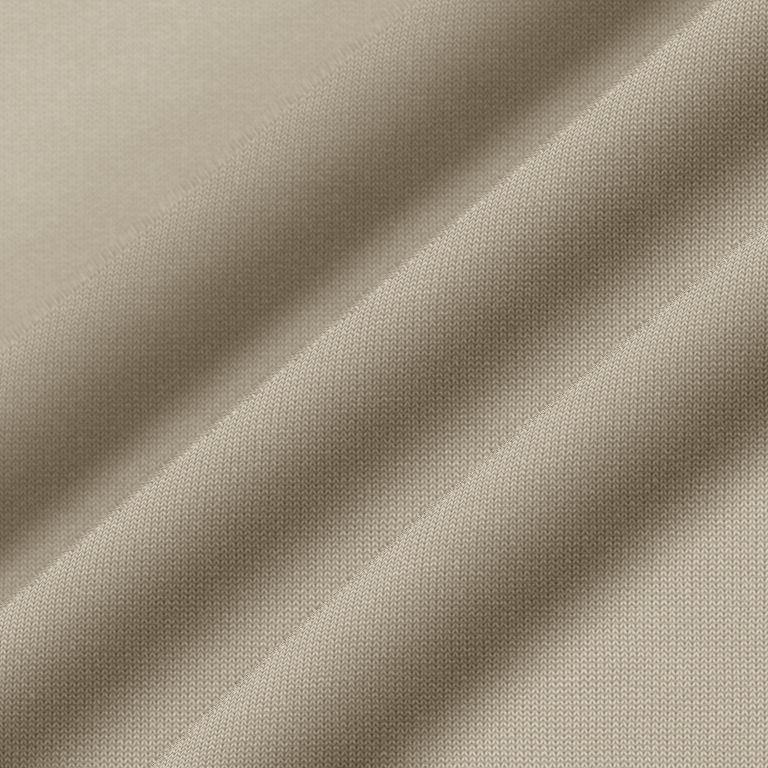
A three.js fragment shader for this texture:

```glsl
// Draws beige jersey knit draped in three soft diagonal folds.
varying vec2 vUv;

const float PI = 3.14159265;
const vec3 SHADOW = vec3(0.40, 0.35, 0.27);
const vec3 LIT = vec3(0.76, 0.72, 0.65);
const vec2 STITCHES = vec2(96.0, 132.0);

vec2 hash2(vec2 p) {
  vec2 q = vec2(dot(p, vec2(127.1, 311.7)), dot(p, vec2(269.5, 183.3)));
  return fract(sin(q) * 43758.5);
}

// Distance to the nearest scattered point
float cellular(vec2 p) {
  vec2 cell = floor(p);
  vec2 local = fract(p);
  float nearest = 2.0;
  for (int j = -1; j <= 1; j++) {
    for (int i = -1; i <= 1; i++) {
      vec2 offset = vec2(float(i), float(j));
      vec2 delta = offset + hash2(cell + offset) - local;
      nearest = min(nearest, dot(delta, delta));
    }
  }
  return sqrt(nearest);
}

float layeredSines(vec2 p) {
  float sum = 0.0;
  float weight = 0.5;
  for (int i = 0; i < 4; i++) {
    sum += weight * sin(p.x + 1.7 * sin(p.y)) * cos(p.y - 0.6 * p.x);
    p = mat2(1.5, 1.1, -1.1, 1.5) * p + 2.3;
    weight *= 0.55;
  }
  return sum;
}

// Depth below a gently bowed crest line
float creaseDepth(vec2 p, float base, float slope, float bow) {
  return base + slope * p.x + bow * sin(PI * p.x) - p.y;
}

// Light falling from crest to shadow, then rising into the valley
float foldShade(float depth, vec3 levels, vec2 shadowRange, vec2 valleyRange) {
  float shade = mix(levels.x, levels.y, smoothstep(shadowRange.x, shadowRange.y, depth));
  return mix(shade, levels.z, smoothstep(valleyRange.x, valleyRange.y, depth));
}

// Foreshortening of the knit as it rolls over a crest
vec2 crestBend(float depth, float amount) {
  return vec2(-0.65, 0.76) * amount * exp(-max(depth, 0.0) / 0.035);
}

// Interlocking V stitches with dark gaps between the legs
float knit(vec2 p, vec2 count) {
  vec2 q = p * count;
  float side = abs(fract(q.x) - 0.5);
  float legs = cos(2.0 * PI * (q.y - 1.5 * side));
  float ribs = -cos(4.0 * PI * q.x);
  float column = cos(2.0 * PI * q.x);
  float gaps = max(-legs, 0.0) * max(-ribs, 0.0);
  return 0.50 * legs + 0.30 * ribs + 0.18 * column + 0.14 * legs * ribs - 0.45 * gaps + 0.08;
}

void main() {
  vec2 p = vUv;

  // Crest lines, from upper left to lower right
  float depthA = creaseDepth(p, 0.544, 0.835, 0.006);
  float depthB = creaseDepth(p, 0.206, 0.85, 0.002);
  float depthC = creaseDepth(p, -0.19, 0.90, 0.022);
  float onA = smoothstep(-0.025, 0.025, depthA);
  float onB = smoothstep(-0.009, 0.007, depthB);
  float onC = smoothstep(-0.006, 0.005, depthC);

  // Broad light and shadow
  float spread = 0.05 * (1.0 - p.x);
  float flatShade = mix(1.02, 0.86, smoothstep(-0.28, 0.02, depthA));
  float shadeA = foldShade(depthA, vec3(0.86, 0.12, 0.68), vec2(-0.02, 0.22), vec2(0.235, 0.325));
  float shadeB = foldShade(depthB, vec3(0.98, 0.14, 0.80), vec2(-0.01, 0.20), vec2(0.20, 0.34));
  float shadeC = foldShade(depthC, vec3(0.98, 0.12, 0.93),
                           vec2(-0.005, 0.22 + spread), vec2(0.22 + spread, 0.36 + spread));
  float shade = mix(flatShade, shadeA, onA);
  shade = mix(shade, shadeB, onB);
  shade = mix(shade, shadeC, onC);

  // Focus sharpens toward the nearest folds
  float focus = mix(0.10, 0.48, onA);
  focus = mix(focus, 0.95, onB);
  focus = mix(focus, 1.0, onC);

  // Stitches follow the bend of each fold
  vec2 bend = mix(vec2(0.0), crestBend(depthA, 0.025), onA);
  bend = mix(bend, crestBend(depthB, 0.03), onB);
  bend = mix(bend, crestBend(depthC, 0.03), onC);
  vec2 wobble = 0.002 * vec2(layeredSines(p * 19.0), layeredSines(p * 23.0 + 4.0));
  float stitch = knit(p + bend + wobble, STITCHES);
  shade += stitch * focus * mix(0.27, 0.42, clamp(shade, 0.0, 1.0));

  // Brushed fibres and uneven yarn
  float fibres = cellular(p * vec2(75.0, 150.0)) - 0.5;
  float yarn = cellular(p * vec2(210.0, 260.0)) - 0.5;
  shade += 0.08 * fibres + 0.26 * (focus + 0.12) * yarn;
  shade += 0.03 * layeredSines(p * vec2(24.0, 42.0));

  gl_FragColor = vec4(mix(SHADOW, LIT, clamp(shade, -0.35, 1.25)), 1.0);
}
```
